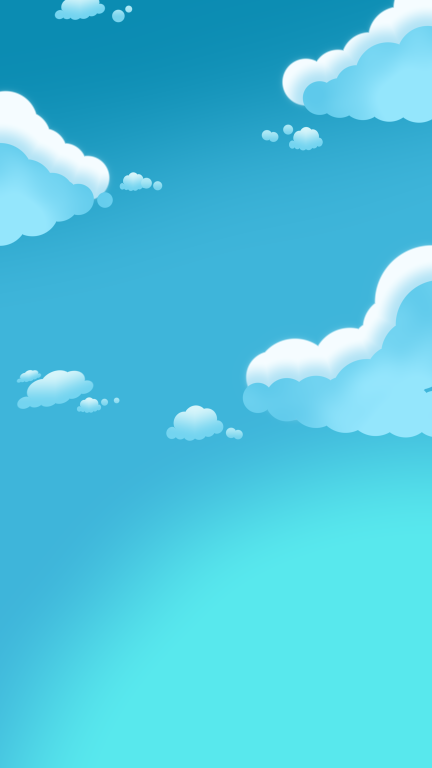
Reproduce this texture procedurally as a Shadertoy shader.

```glsl
const vec3 DEEP = vec3(0.045, 0.55, 0.70);
const vec3 AZURE = vec3(0.245, 0.71, 0.855);
const vec3 AQUA = vec3(0.345, 0.91, 0.93);
const vec3 SHADE = vec3(0.37, 0.79, 0.92);
const vec3 PALE = vec3(0.58, 0.90, 0.99);
const vec3 SNOW = vec3(0.96, 0.99, 1.0);

vec2 hashGradient(vec2 cell) {
    vec2 h = vec2(dot(cell, vec2(127.1, 311.7)), dot(cell, vec2(269.5, 183.3)));
    return fract(sin(h) * 43758.5) * 2.0 - 1.0;
}

float gradientNoise(vec2 p) {
    vec2 i = floor(p), f = fract(p);
    vec2 u = f * f * (3.0 - 2.0 * f);
    vec2 e = vec2(0.0, 1.0);
    float low = mix(dot(hashGradient(i), f), dot(hashGradient(i + e.yx), f - e.yx), u.x);
    float high = mix(dot(hashGradient(i + e), f - e), dot(hashGradient(i + 1.0), f - 1.0), u.x);
    return mix(low, high, u.y);
}

// Union of n puffs (x, y, radius) on a curve passing through a, b and c
float puffs(vec2 p, vec3 a, vec3 b, vec3 c, int n) {
    float d = 1e3;
    vec3 bend = 2.0 * b - 0.5 * (a + c);
    for (int i = 0; i < n; i++) {
        float t = float(i) / float(n - 1);
        vec3 puff = mix(mix(a, bend, t), mix(bend, c, t), t);
        d = min(d, length(p - puff.xy) - puff.z);
    }
    return d;
}

float cover(float d, float blur) {
    return 1.0 - smoothstep(-blur, blur, d);
}

// Diagonal blue gradient with an aqua glow from the lower right
vec3 sky(vec2 p) {
    float wisp = gradientNoise(p * vec2(0.018, 0.035));
    float slope = p.y + 0.25 * p.x + 5.0 * wisp;
    vec3 col = mix(DEEP, AZURE, smoothstep(12.0, 76.0, slope));
    float glow = length(p - vec2(100.0, 208.0)) + 3.0 * wisp;
    return mix(col, AQUA, 1.0 - smoothstep(82.0, 121.0, glow));
}

// Snowy back layer shaded toward a blue front layer lit around a point
vec3 bigCloud(vec3 col, vec2 p, float back, float front, vec2 lit, float reach, float px) {
    vec3 rim = mix(vec3(0.70, 0.89, 0.96), SNOW, smoothstep(0.0, 5.0, front));
    col = mix(col, SNOW, 0.2 * exp(-max(back, 0.0) * 2.2));
    col = mix(col, rim, cover(back, px + 0.1));
    float light = 1.0 - smoothstep(0.2, 1.0, length(p - lit) / reach);
    light += 0.35 * gradientNoise(p * 0.13) + 0.12;
    return mix(col, mix(SHADE, PALE, clamp(light, 0.0, 1.0)), cover(front, px));
}

// Little heap of puffs; shape holds half width, flatness and tilt
vec3 smallCloud(vec3 col, vec2 p, vec2 center, vec3 shape, float px) {
    vec2 q = (p - center) / shape.x;
    q.y = (q.y + shape.z * q.x) / shape.y;
    float d = puffs(q, vec3(-0.80, 0.25, 0.20), vec3(0.02, -0.20, 0.42), vec3(0.78, 0.13, 0.22), 5);
    d = min(d, puffs(q, vec3(-0.50, 0.27, 0.21), vec3(0.0, 0.27, 0.27), vec3(0.48, 0.20, 0.24), 4));
    float fade = smoothstep(-0.55, 0.5, q.y + 0.25 * abs(q.x));
    vec3 tone = mix(vec3(0.84, 0.96, 0.98), vec3(0.45, 0.83, 0.94), fade);
    return mix(col, tone, cover(d * shape.x * shape.y, px));
}

// Two stray droplets
vec3 droplets(vec3 col, vec2 p, vec3 a, vec3 b, float px) {
    float d = puffs(p, a, 0.5 * (a + b), b, 2);
    vec3 tone = mix(vec3(0.68, 0.91, 0.96), vec3(0.47, 0.83, 0.93), smoothstep(-1.2, 1.2, p.y - 0.5 * (a.y + b.y)));
    return mix(col, tone, cover(d, px));
}

void mainImage(out vec4 fragColor, in vec2 fragCoord) {
    // Percent of canvas width, y measured down from the top edge
    vec2 p = vec2(fragCoord.x, iResolution.y - fragCoord.y) * 100.0 / iResolution.x;
    float px = 70.0 / iResolution.x;
    vec3 col = sky(p);

    // Upper right cloud
    float back = puffs(p, vec3(70.8, 19.0, 5.4), vec3(85.5, 14.0, 6.5), vec3(99.5, 2.0, 8.4), 5);
    float front = puffs(p, vec3(82.5, 20.0, 4.9), vec3(89.8, 17.4, 7.6), vec3(99.0, 13.2, 7.2), 3);
    front = min(front, puffs(p, vec3(74.0, 22.7, 3.9), vec3(84.0, 22.6, 5.2), vec3(97.0, 22.3, 6.1), 5));
    col = bigCloud(col, p, back, front, vec2(98.0, 25.0), 24.0, px);

    // Left cloud
    back = puffs(p, vec3(1.3, 28.5, 7.4), vec3(10.0, 35.2, 5.5), vec3(20.2, 41.2, 5.1), 5);
    front = puffs(p, vec3(0.0, 40.8, 7.7), vec3(12.0, 45.2, 5.2), vec3(24.3, 46.3, 1.8), 5);
    front = min(front, puffs(p, vec3(0.0, 50.5, 6.4), vec3(7.5, 48.5, 6.2), vec3(13.5, 46.3, 5.0), 3));
    col = bigCloud(col, p, back, front, vec2(2.0, 54.0), 22.0, px);

    // Right cloud
    back = puffs(p, vec3(63.0, 87.3, 6.0), vec3(68.3, 87.7, 9.3), vec3(81.0, 84.5, 8.6), 3);
    back = min(back, puffs(p, vec3(88.0, 81.0, 7.0), vec3(91.4, 76.0, 7.4), vec3(100.0, 70.0, 13.2), 3));
    front = puffs(p, vec3(85.0, 91.4, 8.3), vec3(91.8, 87.0, 7.2), vec3(102.0, 75.2, 10.4), 5);
    front = min(front, puffs(p, vec3(59.7, 92.1, 3.5), vec3(80.0, 93.6, 6.6), vec3(101.0, 95.8, 5.4), 7));
    col = bigCloud(col, p, back, front, vec2(95.0, 101.0), 32.0, px);

    // Small drifting clouds
    col = smallCloud(col, p, vec2(18.5, 1.7), vec3(5.8, 0.9, 0.08), px);
    col = smallCloud(col, p, vec2(30.8, 42.2), vec3(3.1, 1.2, 0.0), px);
    col = smallCloud(col, p, vec2(70.8, 32.3), vec3(3.9, 1.2, 0.0), px);
    col = smallCloud(col, p, vec2(6.7, 87.1), vec3(2.8, 0.8, 0.2), px);
    col = smallCloud(col, p, vec2(12.8, 90.1), vec3(8.8, 0.78, 0.2), px);
    col = smallCloud(col, p, vec2(20.6, 93.9), vec3(2.8, 1.1, 0.0), px);
    col = smallCloud(col, p, vec2(45.1, 98.2), vec3(6.6, 1.06, 0.05), px);

    // Stray droplets beside them
    col = droplets(col, p, vec3(27.4, 3.7, 1.45), vec3(29.8, 2.1, 0.8), px);
    col = droplets(col, p, vec3(33.9, 42.4, 1.25), vec3(36.5, 43.0, 1.05), px);
    col = droplets(col, p, vec3(61.8, 31.3, 1.2), vec3(63.3, 31.7, 1.15), px);
    col = droplets(col, p, vec3(66.7, 30.0, 1.15), vec3(66.7, 30.0, 1.15), px);
    col = droplets(col, p, vec3(24.2, 93.1, 0.8), vec3(27.0, 92.7, 0.65), px);
    col = droplets(col, p, vec3(53.5, 100.2, 1.2), vec3(55.1, 100.6, 1.1), px);

    fragColor = vec4(col, 1.0);
}
```
